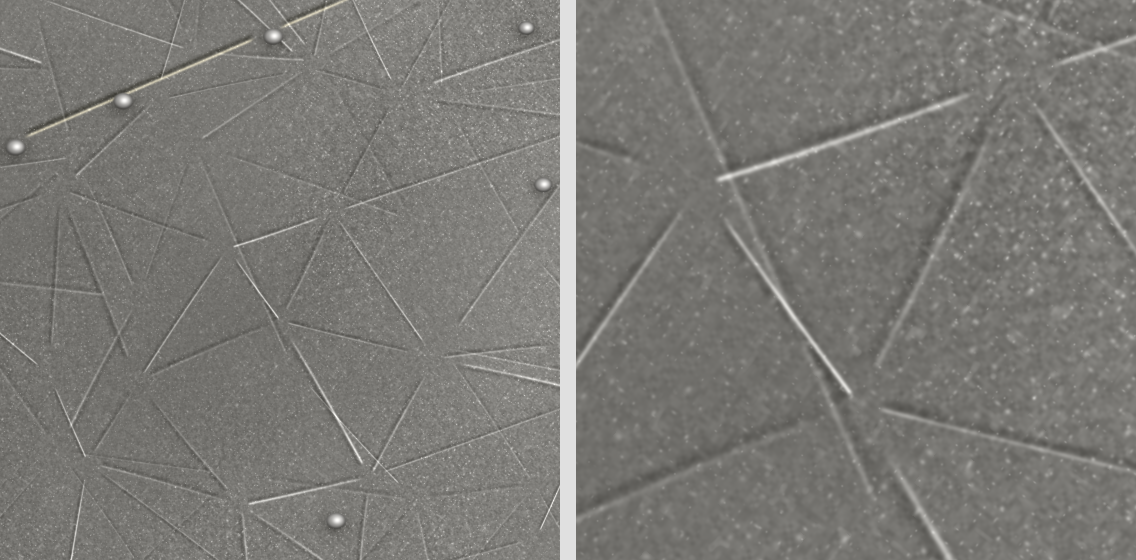
Left, the full canvas; right, a detail of the centre.
Reproduce this texture procedurally as a Shadertoy shader.

```glsl
// Brushed grey metal sheet with fine speckle, crossing scratches, a thin rod and small steel beads.

float hash(vec2 p) {
    return fract(sin(dot(p, vec2(127.1, 311.7))) * 43758.5453);
}

vec2 hash2(vec2 p) {
    return vec2(hash(p), hash(p + 41.3));
}

float noise(vec2 p) {
    vec2 i = floor(p), f = fract(p);
    f = f * f * (3.0 - 2.0 * f);
    return mix(mix(hash(i), hash(i + vec2(1, 0)), f.x),
               mix(hash(i + vec2(0, 1)), hash(i + vec2(1, 1)), f.x), f.y);
}

// x: lit edge, y: shadow beside it; both fade toward the ends
vec2 groove(vec2 p, vec2 a, vec2 b, float width, float bend) {
    vec2 dir = normalize(b - a);
    float t = dot(p - a, dir) / length(b - a);
    float side = dot(p - a, vec2(-dir.y, dir.x)) + bend * t * (1.0 - t);
    float w = max(width, 0.5 / iResolution.y);
    float lit = side / w;
    float dark = (side - 2.4 * w) / (1.9 * w);
    float ends = smoothstep(0.0, 0.03, t) * (1.0 - smoothstep(0.85, 1.0, t));
    return ends * vec2(exp(-lit * lit), exp(-dark * dark));
}

// Scratches along the jittered edges of a skewed triangular lattice
float scratches(vec2 p, float seed, float density) {
    mat2 lattice = mat2(0.27, 0.03, 0.12, 0.25);
    vec2 cell = floor(inverse(lattice) * p);
    float sum = 0.0;
    for (int j = -2; j <= 1; j++)
    for (int i = -2; i <= 1; i++)
    for (int k = 0; k < 3; k++) {
        vec2 from = cell + vec2(i, j);
        vec2 to = from + (k == 0 ? vec2(1, 0) : k == 1 ? vec2(0, 1) : vec2(-1, 1));
        vec2 id = from + seed + float(k) * 17.7;
        if (hash(id) > density) continue;
        vec2 a = lattice * (from + 0.15 + 0.7 * hash2(from + seed));
        vec2 b = lattice * (to + 0.15 + 0.7 * hash2(to + seed));
        vec2 trim = hash2(id + 5.1) * 0.13;
        vec2 start = mix(a, b, 0.03 + trim.x), end = mix(b, a, trim.y);
        float strength = hash(id + 9.4);
        float width = 0.0012 + 0.0011 * hash(id + 6.8);
        vec2 g = groove(p, start, end, width, 0.02 * (hash(id + 2.6) - 0.5));
        float along = clamp(length(p - start) / length(end - start), 0.0, 1.0);
        float glint = 0.1 + 0.33 * strength * strength;
        float wear = 0.75 + 0.5 * noise(p * 45.0 + id);
        sum += wear * (g.x * glint * mix(1.0, 0.5, along) - g.y * 0.075);
    }
    return sum;
}

// Sparse soft flecks, one per grid cell, stretched at random
float flecks(vec2 p) {
    vec2 id = floor(p);
    vec2 d = p - id - 0.35 - 0.3 * hash2(id);
    d *= 0.8 + 0.8 * hash2(id + 6.1);
    float size = 0.14 + 0.16 * hash(id + 3.7);
    return exp(-dot(d, d) / (size * size)) * smoothstep(0.65, 1.0, hash(id + 8.2));
}

vec3 addBead(vec3 col, vec2 p, vec2 center, float radius) {
    vec2 q = (p - center) / radius * vec2(0.9, 1.1);
    vec2 below = q + vec2(0.1, 0.45);
    col -= 0.12 * exp(-dot(below, below) * 0.6);
    float r = length(q);
    vec2 h = q - vec2(0.12, 0.05);
    float shade = 0.54 + 0.1 * q.y - 0.2 * smoothstep(0.55, 1.0, r) + 0.46 * exp(-dot(h, h) * 4.5);
    return mix(col, vec3(shade) - vec3(0.0, 0.005, 0.015), 1.0 - smoothstep(0.8, 1.08, r));
}

void mainImage(out vec4 fragColor, in vec2 fragCoord) {
    vec2 p = fragCoord / iResolution.xy;

    // Sheet tone, lighter toward the upper right, with broad mottling
    float tone = 0.446 + 0.05 * smoothstep(0.1, 1.0, p.x) + 0.018 * p.y;
    tone += 0.05 * (noise(p * 3.0 + 7.0) - 0.5) + 0.022 * (noise(p * 9.0 + 4.0) - 0.5);

    // Grain and flecks on a turned grid, calmer in patches
    vec2 g = mat2(0.8, 0.6, -0.6, 0.8) * p;
    float rough = mix(0.6, 1.2, noise(p * 5.0 + 2.0)) * (0.85 + 0.35 * p.x);
    tone += rough * 0.085 * (noise(g * 370.0) - 0.5);
    tone += rough * 0.065 * (noise(g.yx * 210.0 + 31.0) - 0.5);
    tone += rough * 0.07 * smoothstep(0.72, 0.98, noise(g * 165.0 + 80.0));
    tone += rough * (0.2 * flecks(g * 125.0) + 0.16 * flecks(g * 200.0 + 50.0));

    // Strong and faint scratch layers
    tone += scratches(p, 3.0, 0.68);
    tone += 0.6 * scratches(vec2(1.1 - p.x, p.y), 23.0, 0.5);
    vec3 col = vec3(tone) - vec3(0.0, 0.005, 0.021);

    // Warm rod with a gap at the upper bead
    vec2 rod = groove(p, vec2(0.04, 0.753), vec2(0.68, 1.027), 0.0026, 0.0);
    rod *= smoothstep(0.02, 0.035, abs(p.x - 0.477));
    col += rod.x * vec3(0.36, 0.34, 0.27) - rod.y * vec3(0.16, 0.16, 0.17);

    // Beads: three along the rod, three on an arc at the right
    for (int i = 0; i < 3; i++) {
        float k = float(i);
        float x = 0.028 + 0.154 * k + 0.038 * k * k;
        col = addBead(col, p, vec2(x, 0.737 + 0.43 * (x - 0.028)), 0.017);
        vec2 arc = vec2(0.6 + 0.57 * k - 0.2 * k * k, 0.07 + 0.76 * k - 0.16 * k * k);
        col = addBead(col, p, arc, 0.017 - 0.0015 * k);
    }
    fragColor = vec4(clamp(col, 0.0, 1.0), 1.0);
}
```
